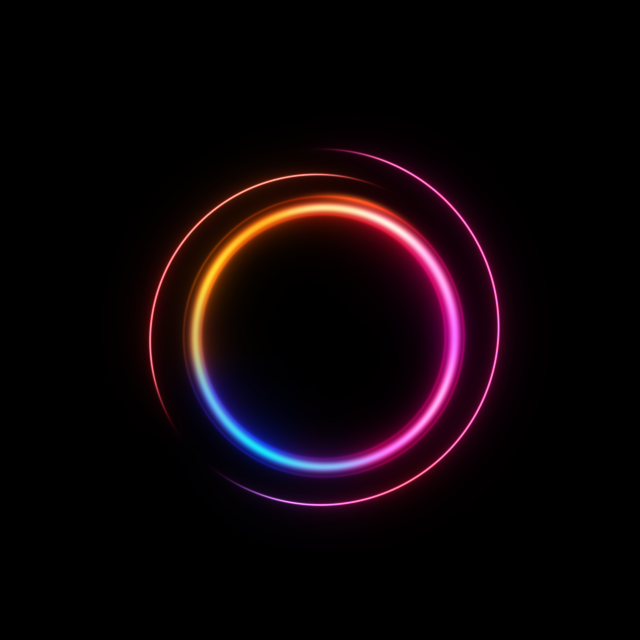
Reproduce this background procedurally as a WebGL 2 fragment shader.

```glsl
#version 300 es
precision highp float;
// Neon ring with a spectrum of colours, faint echo rings and two thin outer arcs on black.
uniform vec2 u_resolution;
out vec4 fragColor;

const float TAU = 6.2831853;

// Circles: centre x, centre y, radius
const vec3 MAIN_RING = vec3(0.508, 0.473, 0.2025);
const vec3 OUTER_ECHO = vec3(0.506, 0.474, 0.2190);
const vec3 INNER_ECHO = vec3(0.505, 0.474, 0.1910);
const vec3 LEFT_ARC = vec3(0.495, 0.467, 0.2604);
const vec3 RIGHT_ARC = vec3(0.501, 0.489, 0.2780);

// Arc spans: middle angle, half length
const vec2 LEFT_SPAN = vec2(2.435, 1.335);
const vec2 RIGHT_SPAN = vec2(-0.305, 1.963);

const float CORE_WIDTH = 0.0068;
const float LINE_WIDTH = 0.0016;
const float ARC_GLOW_REACH = 0.022;
const float OUTER_REACH = 0.013;
const vec2 INNER_REACH = vec2(0.016, 0.028);
const float HOT_ANGLE = 0.785;

// Colours every 30 degrees, counter-clockwise from the right
const int STEPS = 12;
const vec3 GLOW[STEPS] = vec3[](
  vec3(0.80, 0.00, 0.55), vec3(0.85, 0.00, 0.40), vec3(0.85, 0.02, 0.18),
  vec3(0.75, 0.10, 0.03), vec3(0.80, 0.25, 0.00), vec3(0.85, 0.35, 0.00),
  vec3(0.55, 0.20, 0.10), vec3(0.17, 0.09, 0.65), vec3(0.08, 0.12, 0.80),
  vec3(0.35, 0.06, 0.50), vec3(0.80, 0.00, 0.40), vec3(0.85, 0.00, 0.45));
const vec3 CORE[STEPS] = vec3[](
  vec3(0.95, 0.45, 1.00), vec3(1.00, 0.70, 0.95), vec3(1.00, 0.95, 0.90),
  vec3(1.00, 0.90, 0.60), vec3(1.00, 0.72, 0.15), vec3(1.00, 0.85, 0.20),
  vec3(0.85, 0.75, 0.40), vec3(0.40, 0.75, 0.95), vec3(0.10, 0.90, 0.95),
  vec3(0.50, 0.75, 0.95), vec3(0.95, 0.50, 1.00), vec3(1.00, 0.70, 0.95));
const vec3 ARC_RED = vec3(0.85, 0.05, 0.10);
const vec3 ARC_PINK = vec3(0.85, 0.03, 0.42);
const vec3 ARC_VIOLET = vec3(0.55, 0.15, 0.75);

float circleDistance(vec2 p, vec3 circle) {
  return length(p - circle.xy) - circle.z;
}

float angleAround(vec2 p, vec3 circle) {
  vec2 d = p - circle.xy;
  return atan(d.y, d.x + 1e-6);
}

float angleGap(float a, float b) {
  return abs(mod(a - b + 0.5 * TAU, TAU) - 0.5 * TAU);
}

float bell(float d, float width) {
  return exp(-d * d / (width * width));
}

vec3 paletteAt(vec3 colours[STEPS], float angle) {
  float t = fract(angle / TAU) * float(STEPS);
  int i = int(t) % STEPS;
  return mix(colours[i], colours[(i + 1) % STEPS], smoothstep(0.0, 1.0, fract(t)));
}

// Thin line with a soft halo, fading toward both ends
vec3 neonArc(vec2 p, vec3 circle, vec2 span, vec3 tint, float lineWidth) {
  float d = circleDistance(p, circle);
  float gap = angleGap(angleAround(p, circle), span.x);
  float lineFade = 1.0 - smoothstep(span.y - 0.55, span.y, gap);
  float glowFade = 1.0 - smoothstep(span.y - 0.9, span.y + 0.15, gap);
  vec3 hot = mix(tint, vec3(1.0, 0.85, 0.95), 0.6 * lineFade);
  float halo = 0.20 * exp(-abs(d) / ARC_GLOW_REACH) + 0.28 * exp(-abs(d) / 0.005);
  return hot * bell(d, lineWidth) * lineFade + tint * halo * glowFade;
}

void main() {
  vec2 p = (gl_FragCoord.xy - 0.5 * u_resolution) / min(u_resolution.x, u_resolution.y) + 0.5;
  float lineWidth = max(LINE_WIDTH, 0.7 / min(u_resolution.x, u_resolution.y));
  float angle = angleAround(p, MAIN_RING);
  float d = circleDistance(p, MAIN_RING);
  vec3 glow = paletteAt(GLOW, angle);
  vec3 core = paletteAt(CORE, angle);

  // Halo of the main ring, deepest along the hot diagonal
  float heat = 0.5 + 0.5 * cos(2.0 * (angle - HOT_ANGLE));
  float reach = d < 0.0 ? mix(INNER_REACH.x, INNER_REACH.y, heat) : OUTER_REACH;
  vec3 colour = glow * (0.85 * exp(-abs(d) / reach) + 0.06 * exp(-abs(d) / 0.045));

  // Bright body of the main ring
  float width = CORE_WIDTH * mix(0.85, 1.15, heat);
  colour += glow * 0.45 * bell(d, 1.7 * width);
  colour = mix(colour, core, bell(d, width));

  // Echo rings and the blurred streak above the ring
  float outer = circleDistance(p, OUTER_ECHO);
  float inner = circleDistance(p, INNER_ECHO);
  float streak = bell(angleGap(angle, 1.32), 0.32);
  colour += glow * 0.30 * bell(outer, 1.3 * lineWidth);
  colour += glow * 0.25 * bell(inner, 1.5 * lineWidth);
  colour += vec3(0.75, 0.38, 0.08) * 0.75 * streak * bell(outer, 0.006);

  // Outer arcs
  float leftAngle = angleAround(p, LEFT_ARC);
  vec3 leftTint = mix(ARC_RED, vec3(0.75, 0.22, 0.06), bell(angleGap(leftAngle, 2.0), 0.7));
  float rightAngle = angleAround(p, RIGHT_ARC);
  vec3 rightTint = mix(ARC_PINK, ARC_VIOLET, bell(angleGap(rightAngle, -1.95), 0.45));
  rightTint = mix(rightTint, ARC_RED, 0.7 * bell(angleGap(rightAngle, -1.05), 0.3));
  colour += neonArc(p, LEFT_ARC, LEFT_SPAN, leftTint, lineWidth);
  colour += neonArc(p, RIGHT_ARC, RIGHT_SPAN, rightTint, lineWidth);

  fragColor = vec4(clamp(colour, 0.0, 1.0), 1.0);
}
```
